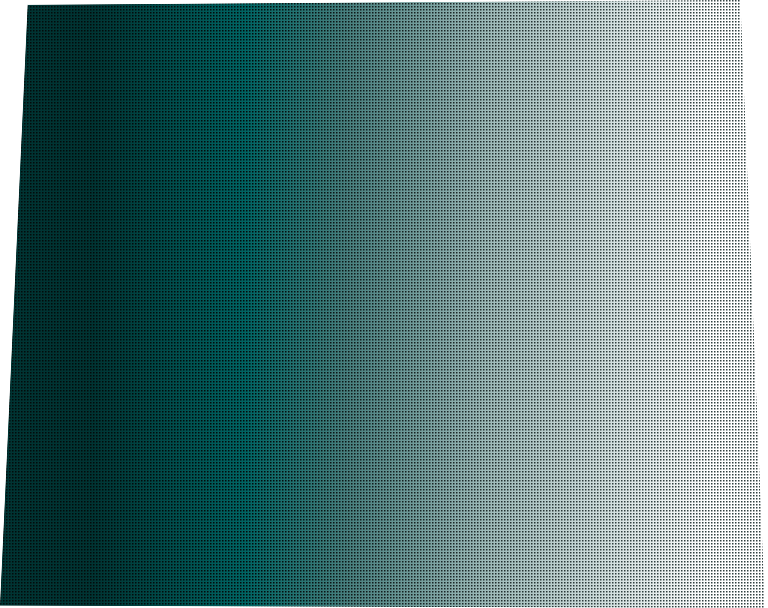
This background is drawn by a Shadertoy shader. Its source:

```glsl
// Teal to white gradient panel with a fine grid of dark dots, slightly tapered on white
#define DOT_COLUMNS 256.0
#define DOT_HALF_SIZE 0.25
#define DOT_PHASE vec2(0.25)
#define DOT_DARK vec3(0.01, 0.045, 0.045)
#define DOT_LIGHT vec3(0.19, 0.25, 0.25)
#define DEEP_TEAL vec3(0.0, 0.205, 0.20)
#define BRIGHT_TEAL vec3(0.0, 0.395, 0.39)
#define GRAY_TEAL vec3(0.28, 0.50, 0.495)
#define PALE_TEAL vec3(0.62, 0.73, 0.725)
#define PAPER vec3(1.0)

// Position of x between two stops, from 0 to 1
float ramp(float start, float end, float x) {
    return clamp((x - start) / (end - start), 0.0, 1.0);
}

// Horizontal color ramp, x from 0 to 1
vec3 panelGradient(float x) {
    vec3 color = mix(DEEP_TEAL, BRIGHT_TEAL, ramp(0.12, 0.32, x));
    color = mix(color, GRAY_TEAL, ramp(0.32, 0.45, x));
    color = mix(color, PALE_TEAL, ramp(0.45, 0.635, x));
    return mix(color, PAPER, ramp(0.635, 0.93, x));
}

// Signed distance to the line from a to b, positive on its right side
float edgeDistance(vec2 p, vec2 a, vec2 b) {
    vec2 along = normalize(b - a);
    return dot(p - a, vec2(along.y, -along.x));
}

// Distance inside the tapered panel, corners taken clockwise
float panelDistance(vec2 p, float height) {
    vec2 scale = vec2(1.0, height);
    vec2 topLeft = vec2(0.036, 0.992) * scale;
    vec2 topRight = vec2(0.964, 1.0) * scale;
    vec2 bottomRight = vec2(0.996, 0.0) * scale;
    vec2 bottomLeft = vec2(0.0, 0.004) * scale;
    float sides = min(edgeDistance(p, bottomLeft, topLeft),
                      edgeDistance(p, topRight, bottomRight));
    float ends = min(edgeDistance(p, topLeft, topRight),
                     edgeDistance(p, bottomRight, bottomLeft));
    return min(sides, ends);
}

// Box filtered coverage of the square dots, counted from the top left
float dotGrid(vec2 p, float height, float pixel) {
    vec2 grid = vec2(p.x, height - p.y) * DOT_COLUMNS;
    vec2 offset = abs(fract(grid - DOT_PHASE + 0.5) - 0.5);
    vec2 cover = clamp((DOT_HALF_SIZE - offset) / (pixel * DOT_COLUMNS) + 0.5, 0.0, 1.0);
    return cover.x * cover.y;
}

void mainImage(out vec4 fragColor, in vec2 fragCoord) {
    // Canvas width is one unit
    float pixel = 1.0 / iResolution.x;
    float height = iResolution.y * pixel;
    vec2 p = fragCoord * pixel;

    // Dotted gradient, cut to the panel
    vec3 color = panelGradient(p.x);
    vec3 dotColor = mix(DOT_DARK, DOT_LIGHT, ramp(0.35, 0.8, p.x));
    color = mix(color, dotColor, dotGrid(p, height, pixel));
    float inside = smoothstep(-0.5 * pixel, 0.5 * pixel, panelDistance(p, height));
    fragColor = vec4(mix(PAPER, color, inside), 1.0);
}
```
